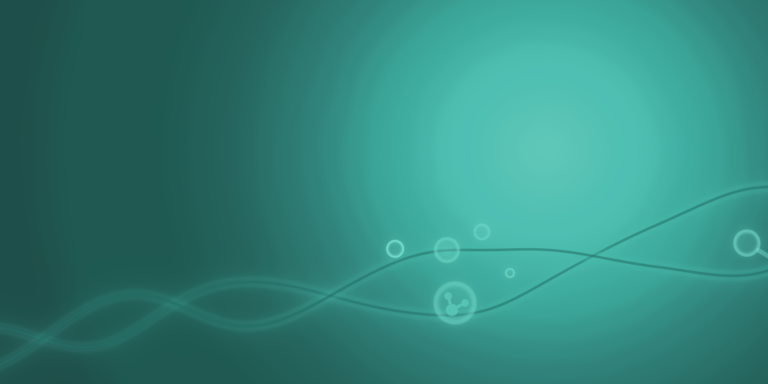
Reproduce this background procedurally as a Shadertoy shader.

```glsl
// Teal radial glow crossed by two twining strands with small glassy bubbles.

const vec3 PALE = vec3(0.46, 0.87, 0.80);

// Height of one strand; side is +1 or -1.
float strandHeight(float x, float side) {
    float middle = 0.098 + 0.153 * x
        + 0.042 * exp(-pow(abs(x - 0.43) / 0.19, 2.0))
        - 0.021 * exp(-pow(abs(x - 1.27) / 0.15, 2.0));
    float turns = 2.12 * x - 0.199 * log(cosh(4.0 * (x - 0.8))) + 0.182;
    float swing = 0.057 + 0.028 * smoothstep(0.6, 1.2, x)
        + 0.03 * smoothstep(1.7, 2.0, x);
    return middle + side * swing * sin(3.14159 * turns);
}

// Signed distance to a strand, corrected for its slope.
float strandDistance(vec2 p, float side) {
    float y = strandHeight(p.x, side);
    float slope = (strandHeight(p.x + 0.004, side) - y) / 0.004;
    return (p.y - y) / sqrt(1.0 + slope * slope);
}

float segmentDistance(vec2 p, vec2 a, vec2 b) {
    vec2 ab = b - a;
    return length(p - a - ab * clamp(dot(p - a, ab) / dot(ab, ab), 0.0, 1.0));
}

float disc(vec2 p, vec2 center, float radius, float soft) {
    return 1.0 - smoothstep(-soft, soft, length(p - center) - radius);
}

vec3 glowColor(float r) {
    vec3 c = mix(vec3(0.37, 0.78, 0.72), vec3(0.31, 0.75, 0.70), smoothstep(0.0, 0.22, r));
    c = mix(c, vec3(0.24, 0.67, 0.62), smoothstep(0.22, 0.40, r));
    c = mix(c, vec3(0.18, 0.49, 0.46), smoothstep(0.36, 0.66, r));
    c = mix(c, vec3(0.14, 0.39, 0.36), smoothstep(0.60, 0.85, r));
    c = mix(c, vec3(0.12, 0.35, 0.32), smoothstep(0.80, 1.02, r));
    return mix(c, vec3(0.12, 0.31, 0.29), smoothstep(1.20, 1.36, r));
}

void mainImage(out vec4 fragColor, in vec2 fragCoord) {
    vec2 p = fragCoord / iResolution.y;
    float soft = max(1.0 / iResolution.y, 0.002);

    // Background glow with faint, uneven rings
    vec2 q = p - vec2(1.42, 0.61);
    float r = length(q * vec2(0.98, 1.03));
    float waver = sin(q.y * 19.0 + 2.0 * sin(q.x * 13.0)) + 0.6 * sin(q.x * 37.0 + q.y * 23.0);
    r += 0.005 * sin(r * 110.0 + 0.6 * waver);
    vec3 color = glowColor(r);

    // Strands: wide halo, pale borders, dark core
    for (float side = -1.0; side < 2.0; side += 2.0) {
        float d = strandDistance(p, side);
        float lit = mix(0.45, 1.0, smoothstep(0.2, 1.6, p.x));
        float halo = exp(-abs(d) / 0.024);
        float border = exp(-pow((abs(d) - 0.010) / 0.006, 2.0));
        float core = 1.0 - smoothstep(0.001, 0.003 + soft, abs(d));
        color = mix(color, vec3(0.28, 0.73, 0.67), lit * (0.36 * halo + 0.16 * border));
        color = mix(color, vec3(0.13, 0.43, 0.40), 0.55 * core);
    }

    // Bubbles: center, radius, rim strength
    vec4 bubbles[6] = vec4[6](
        vec4(1.029, 0.352, 0.024, 0.75), vec4(1.164, 0.349, 0.034, 0.42),
        vec4(1.255, 0.396, 0.022, 0.40), vec4(1.328, 0.289, 0.013, 0.60),
        vec4(1.185, 0.211, 0.057, 0.38), vec4(1.945, 0.367, 0.036, 0.50));
    for (int i = 0; i < 6; i++) {
        vec4 b = bubbles[i];
        float d = length(p - b.xy) - b.z;
        float inside = 1.0 - smoothstep(-soft, soft, d);
        float rim = exp(-pow((d + 0.12 * b.z) / (0.002 + 0.12 * b.z), 2.0));
        float aura = exp(-max(d, 0.0) / 0.010) * (1.0 - inside);
        color = mix(color, PALE, 0.16 * inside + b.w * rim * inside + 0.14 * aura);
    }

    // Bright pearl inside the second bubble's rim
    color = mix(color, PALE, 0.18 * disc(p, vec2(1.164, 0.349), 0.021, 0.012));

    // Molecule of three joined beads
    vec2 hub = vec2(1.177, 0.193), left = vec2(1.167, 0.229), right = vec2(1.211, 0.211);
    float bonds = min(segmentDistance(p, hub, left), segmentDistance(p, hub, right));
    float molecule = 1.0 - smoothstep(-soft, soft, bonds - 0.004);
    molecule = max(molecule, disc(p, hub, 0.016, soft));
    molecule = max(molecule, disc(p, left, 0.010, soft));
    molecule = max(molecule, disc(p, right, 0.010, soft));
    color = mix(color, vec3(0.36, 0.80, 0.74), 0.75 * molecule);

    // Stem leaving the bubble at the right
    float stem = segmentDistance(p, vec2(1.975, 0.348), vec2(2.02, 0.322)) - 0.006;
    color = mix(color, PALE, 0.45 * (1.0 - smoothstep(-soft, soft, stem)));

    fragColor = vec4(color, 1.0);
}
```
